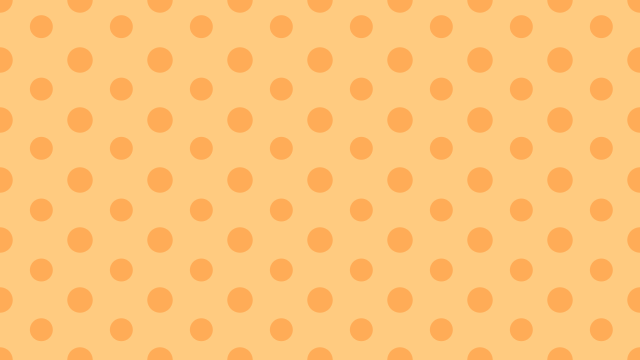
This pattern is drawn by a Shadertoy shader. Its source:

```glsl
const vec2 REPEATS = vec2(8.0, 6.0);
const vec3 GROUND = vec3(1.0, 0.797, 0.502);
const vec3 DOT = vec3(1.0, 0.673, 0.341);

// Lengths are fractions of the canvas height
const float LARGE_RADIUS = 0.0353;
const float SMALL_RADIUS = 0.0318;
const float SMALL_SHIFT_X = 0.0037;

// Vertical drift of the small dots, one value per row from the bottom
const float ROW_DRIFT[6] = float[6](0.0008, 0.0, 0.0, 0.0047, 0.0025, 0.0093);

float circle(vec2 p, float radius) {
    return length(p) - radius;
}

void mainImage(out vec4 fragColor, in vec2 fragCoord) {
    vec2 grid = fragCoord / iResolution.xy * REPEATS;
    vec2 cellSize = vec2(iResolution.x / iResolution.y, 1.0) / REPEATS;

    // Large dots sit on the cell corners
    vec2 fromCorner = (fract(grid + 0.5) - 0.5) * cellSize;
    float large = circle(fromCorner, LARGE_RADIUS);

    // Small dots sit near the cell centres
    int row = int(mod(floor(grid.y), REPEATS.y));
    vec2 fromCentre = (fract(grid) - 0.5) * cellSize;
    float small = circle(fromCentre - vec2(SMALL_SHIFT_X, ROW_DRIFT[row]), SMALL_RADIUS);

    // Edge one pixel wide
    float coverage = clamp(0.5 - min(large, small) * iResolution.y, 0.0, 1.0);
    fragColor = vec4(mix(GROUND, DOT, coverage), 1.0);
}
```
